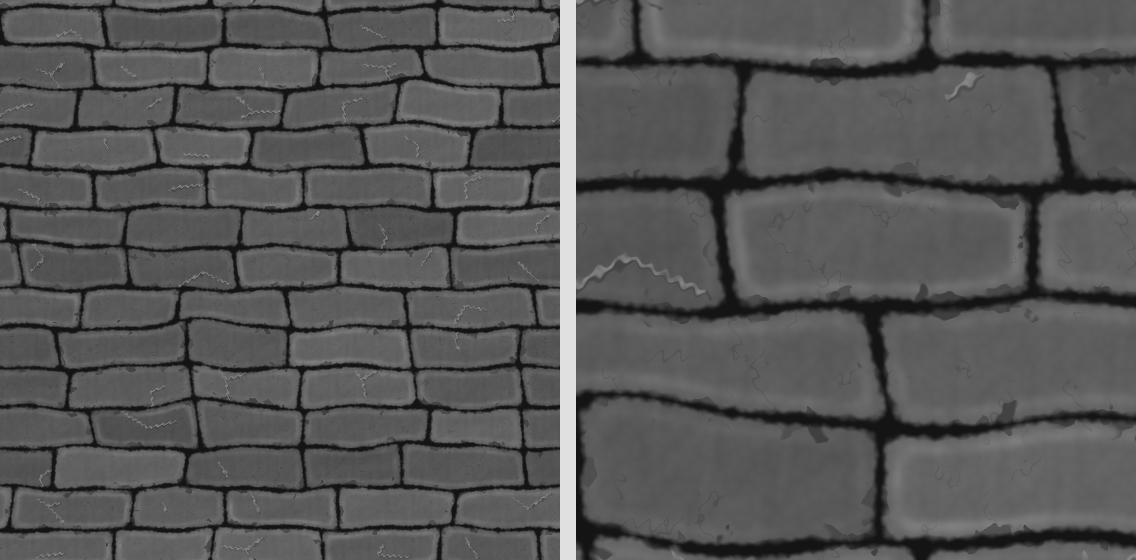
Left, the full canvas; right, a detail of the centre.
A three.js fragment shader for this texture:

```glsl
// Worn grey stone wall: 14 wavy courses of 5 staggered blocks with dark joints.
// Layered sines bend the courses, hashes vary each block, and cellular noise
// roughens the edges, chips and hairlines. Everything wraps at the canvas edge.
varying vec2 vUv;

const float TAU = 6.28318;
const float ROWS = 14.0;
const float COLS = 5.0;
const vec3 MORTAR = vec3(0.08);
const vec3 STONE_DARK = vec3(0.315);
const vec3 STONE_LIGHT = vec3(0.39);
const vec3 CHIP_DARK = vec3(0.22);
const vec3 CHIP_LIGHT = vec3(0.30);
const vec3 SCRATCH = vec3(0.54);

float hash(vec2 p) {
  vec3 q = fract(p.xyx * 0.1031);
  q += dot(q, q.yzx + 33.33);
  return fract((q.x + q.y) * q.z);
}

// Cellular noise with n cells across: nearest, second nearest, cell id.
vec3 cells(vec2 uv, float n, float seed) {
  vec2 p = uv * n, base = floor(p);
  vec3 r = vec3(8.0, 8.0, 0.0);
  for (int j = -1; j <= 1; j++) {
    for (int i = -1; i <= 1; i++) {
      vec2 g = base + vec2(float(i), float(j));
      vec2 id = mod(g, n) + seed;
      float d = length(g + vec2(hash(id), hash(id + 57.0)) - p);
      if (d < r.x) r = vec3(d, r.x, hash(id + 113.0));
      else r.y = min(r.y, d);
    }
  }
  return r;
}

// Smooth blotches in -1..1 from layered, warped sines.
float blotch(vec2 p) {
  float a = sin(TAU * (3.0 * p.x + 4.0 * p.y) + 2.0 * sin(TAU * (7.0 * p.y - 2.0 * p.x)));
  float b = sin(TAU * (11.0 * p.x - 6.0 * p.y) + 2.0 * sin(TAU * (5.0 * p.x + 13.0 * p.y)));
  float c = sin(TAU * (17.0 * p.y + 19.0 * p.x) + 2.0 * sin(TAU * (23.0 * p.x - 9.0 * p.y)));
  return 0.4 * a + 0.35 * b + 0.25 * c;
}

// Height of a bed joint in course units: gentle waves and one local bulge.
float bedJoint(float k, float x) {
  float id = mod(k, ROWS);
  float bulge = pow(0.5 + 0.5 * cos(TAU * (x - hash(vec2(id, 11.0)))), 16.0);
  return k + 0.045 * sin(TAU * (3.0 * x + hash(vec2(id, 23.0))))
    + 0.03 * sin(TAU * (7.0 * x + hash(vec2(id, 37.0))))
    + 0.5 * (hash(vec2(id, 41.0)) - 0.5) * bulge;
}

// Position of a leaning upright joint in block units.
float headJoint(float i, float row, float height) {
  vec2 id = vec2(mod(i, COLS), row + 60.0);
  return i + 0.24 * (hash(id) - 0.5) + 0.14 * (hash(id + 29.0) - 0.5) * (height - 0.5);
}

float smoothMin(float a, float b, float k) {
  float h = max(k - abs(a - b), 0.0) / k;
  return min(a, b) - 0.25 * h * h * k;
}

float segment(vec2 p, vec2 b) {
  return length(p - b * clamp(dot(p, b) / dot(b, b), 0.0, 1.0));
}

// Up to three scratch arms that fork from one point in the block.
float scratches(vec2 p, vec2 id) {
  vec2 q = p - vec2(0.11, 0.036) * (vec2(hash(id + 3.0), hash(id + 7.0)) - 0.5);
  float d = 1.0, turn = TAU * hash(id + 13.0);
  for (int i = 0; i < 3; i++) {
    float f = float(i), h = hash(id + 19.0 + 5.0 * f);
    float a = turn + f * 2.1 + h;
    vec2 arm = mix(0.018, 0.055, h) * vec2(cos(a), 0.75 * sin(a));
    if (hash(id + 83.0 + 9.0 * f) > 0.42) d = min(d, segment(q, arm));
  }
  return (1.0 - smoothstep(0.0007, 0.0024, d)) * step(0.35, hash(id + 131.0));
}

void main() {
  vec2 uv = vUv;
  vec3 grain = cells(uv, 150.0, 5.0);
  float mottling = blotch(uv);

  // Find the course, then the block within it.
  float y = uv.y * ROWS + 0.2, k = floor(y);
  if (y < bedJoint(k, uv.x)) k -= 1.0;
  else if (y > bedJoint(k + 1.0, uv.x)) k += 1.0;
  float low = bedJoint(k, uv.x), high = bedJoint(k + 1.0, uv.x);
  float row = mod(k, ROWS), height = (y - low) / (high - low);
  float x = uv.x * COLS + hash(vec2(row, 71.0)), i = floor(x);
  if (x < headJoint(i, row, height)) i -= 1.0;
  else if (x > headJoint(i + 1.0, row, height)) i += 1.0;
  float left = headJoint(i, row, height), right = headJoint(i + 1.0, row, height);
  vec2 id = vec2(mod(i, COLS) + 17.0 * row, row + 150.0);

  // Distance to the joints, and a ragged copy for the stone outline.
  float edge = smoothMin(min(x - left, right - x) / COLS, min(y - low, high - y) / ROWS, 0.012);
  float ragged = edge + 0.0022 * (0.4 - grain.x) + 0.0008 * mottling;

  // Stone face: block tone, fine relief and a pale worn rim.
  vec3 color = mix(STONE_DARK, STONE_LIGHT, hash(id));
  float relief = mottling - blotch(uv + vec2(0.003, -0.003));
  color += 0.012 * mottling + 0.018 * relief + 0.02 * (0.45 - grain.x);
  float rim = exp(-pow((edge - 0.0105) / 0.0042, 2.0));
  color += 0.1 * rim * mix(0.25, 1.0, hash(id + 43.0)) * (0.75 + 0.4 * mottling);

  // Hairline cracks in patches.
  vec2 warp = 0.0016 * vec2(sin(TAU * (61.0 * uv.x + 83.0 * uv.y)), sin(TAU * (97.0 * uv.x - 47.0 * uv.y)));
  vec3 plates = cells(uv + 2.0 * warp, 22.0, 9.0);
  color -= 0.045 * (1.0 - smoothstep(0.0, 0.05, plates.y - plates.x)) * smoothstep(0.1, 0.5, mottling);

  // Dark chips broken from the edges, in two sizes.
  for (int s = 0; s < 2; s++) {
    float n = 42.0 + 34.0 * float(s);
    vec3 c = cells(uv + warp, n, 31.0);
    float chip = smoothstep(0.0, 0.08, 0.72 - c.x - edge * n) * step(0.62, c.z);
    chip *= smoothstep(-0.15, 0.1, blotch(uv.yx + 0.37));
    color = mix(color, mix(CHIP_DARK, CHIP_LIGHT, fract(c.z * 17.0)), 0.85 * chip);
  }

  // Pale crumbly scratches with a shadow on one side.
  vec2 local = vec2((x - 0.5 * (left + right)) / COLS, (y - 0.5 * (low + high)) / ROWS) + warp;
  color -= 0.06 * scratches(local + vec2(-0.002, 0.002), id);
  color = mix(color, SCRATCH, scratches(local, id) * (0.95 - 0.7 * grain.x));

  // Dark joints of uneven width.
  float width = 0.0006 + 0.0011 * sin(TAU * (4.0 * uv.x + 5.0 * uv.y) + 3.0 * mottling);
  color = mix(MORTAR, color, smoothstep(width, width + 0.0048, ragged));
  gl_FragColor = vec4(color, 1.0);
}
```
